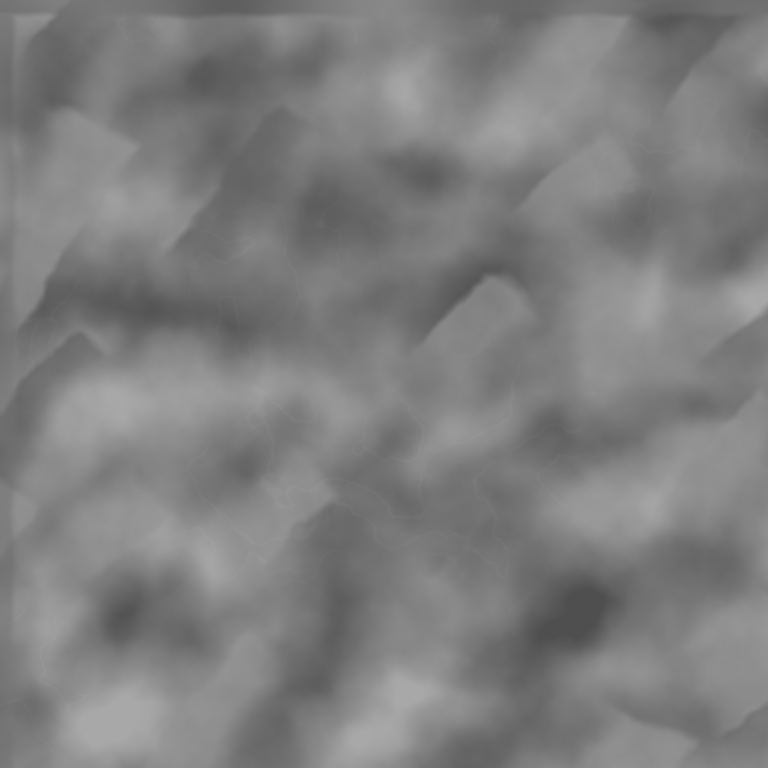
Write a WebGL 1 fragment shader that draws this texture map.

```glsl
precision highp float;
// Cloudy grey height map: soft blotches from warped gradient noise, overlaid
// with scattered slanted slabs that have one crisp and one feathered flank,
// faint hairline veins, fine mottling and a thin seam along the borders.

uniform vec2 u_resolution;

const float MID_GREY = 0.492;
const float SLAB_DARK = 0.39;
const float SLAB_LIGHT = 0.575;
const float SLANT = 0.93;      // main direction of the grain, radians
const float SLAB_CELLS = 4.6;  // slab grid cells across the canvas

float hash(vec2 p) {
  return fract(sin(dot(p, vec2(127.1, 311.7))) * 43758.545);
}

vec2 rotate(vec2 p, float angle) {
  float c = cos(angle), s = sin(angle);
  return vec2(c * p.x + s * p.y, c * p.y - s * p.x);
}

float cornerSlope(vec2 cell, vec2 offset) {
  float angle = 6.2832 * hash(cell);
  return dot(vec2(cos(angle), sin(angle)), offset);
}

// Gradient noise, centred on zero
float noise(vec2 p) {
  vec2 i = floor(p), f = fract(p);
  vec2 u = f * f * f * (f * (f * 6.0 - 15.0) + 10.0);
  vec2 e = vec2(1.0, 0.0);
  float low = mix(cornerSlope(i, f), cornerSlope(i + e, f - e), u.x);
  float high = mix(cornerSlope(i + e.yx, f - e.yx),
                   cornerSlope(i + e.xx, f - e.xx), u.x);
  return mix(low, high, u.y);
}

float fbm(vec2 p) {
  float sum = 0.0, amplitude = 0.5;
  for (int k = 0; k < 4; k++) {
    sum += amplitude * noise(p);
    p = rotate(p, 0.6) * 2.03 + 7.3;
    amplitude *= 0.5;
  }
  return sum;
}

vec2 warp(vec2 p, float frequency, float amount) {
  return p + amount * vec2(fbm(p * frequency + 3.7), fbm(p * frequency + 41.2));
}

// Large blotches, some lying flat and some following the slant
float blotches(vec2 p) {
  vec2 q = warp(p, 5.0, 0.09);
  vec2 grain = rotate(q, SLANT);
  return 0.25 * noise(q * vec2(5.2, 7.4) + 11.0)
       + 0.16 * noise(grain * vec2(3.6, 9.5) + 23.0)
       + 0.07 * noise(q * 15.0 + 5.0);
}

// Coverage of one wedge-shaped slab; p runs along x, in cell units
float slabMask(vec2 p, vec2 halfSize, float taper, float feather) {
  float width = halfSize.y * (1.0 - taper * p.x / halfSize.x);
  float crisp = smoothstep(-0.025, 0.035, width - p.y);
  float soft = smoothstep(-feather, feather, width + p.y);
  float tip = smoothstep(-0.03, 0.05, halfSize.x - p.x);
  float tail = smoothstep(-0.05, 0.3, halfSize.x + p.x);
  return crisp * soft * tip * tail;
}

// Lay the slabs of the neighbouring cells over the given tone
float addSlabs(float grey, vec2 p) {
  vec2 q = warp(p, 9.0, 0.035) * SLAB_CELLS;
  vec2 home = floor(q);
  for (int j = -1; j <= 1; j++) {
    for (int i = -1; i <= 1; i++) {
      vec2 cell = home + vec2(float(i), float(j));
      float shape = hash(cell + 17.3), tint = hash(cell + 51.9);
      float side = hash(cell + 73.1) < 0.5 ? -1.0 : 1.0;
      vec2 centre = cell + 0.2 + 0.6 * vec2(hash(cell + 5.1), hash(cell + 9.4));
      vec2 local = rotate(q - centre, SLANT + 0.5 * (shape - 0.5));
      local.y *= side;
      vec2 halfSize = vec2(mix(0.35, 0.75, shape), mix(0.1, 0.22, tint));
      float mask = slabMask(local, halfSize, 0.6 * side * shape, 0.13);
      float tone = mix(SLAB_DARK, SLAB_LIGHT, smoothstep(0.3, 0.6, tint));
      float strength = 0.75 * step(0.3, hash(cell + 88.6));
      grey = mix(grey, tone, mask * strength);
    }
  }
  return grey;
}

// Thin curved lines where warped noise crosses zero, shown in patches
float veins(vec2 p) {
  float line = abs(noise(warp(p, 8.0, 0.12) * 11.0 + 61.0));
  float patches = smoothstep(-0.05, 0.3, noise(p * 4.0 + 31.0));
  return patches * (1.0 - smoothstep(0.0, 0.045, line));
}

// Narrow strip along the top and left borders
float seam(vec2 p) {
  float wobble = 0.006 * noise(p * 14.0);
  float top = smoothstep(0.974, 0.986, p.y + wobble);
  float left = 1.0 - smoothstep(0.012, 0.024, p.x + wobble);
  return max(top, 0.6 * left);
}

void main() {
  vec2 uv = gl_FragCoord.xy / u_resolution;
  float grey = addSlabs(MID_GREY + blotches(uv), uv);
  grey += 0.045 * fbm(uv * 22.0) + 0.014 * veins(uv);
  float seamTone = 0.43 + 0.2 * noise(uv * 5.0 + 91.0);
  grey = mix(grey, seamTone, 0.7 * seam(uv));
  gl_FragColor = vec4(vec3(clamp(grey, 0.31, 0.66)), 1.0);
}
```
